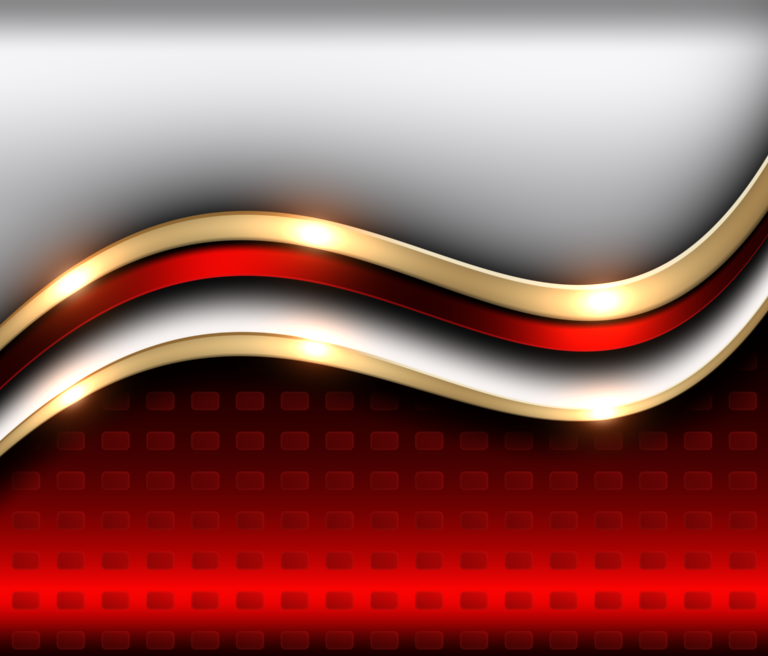
Write a Shadertoy shader that draws this background.

```glsl
const vec3 GOLD_DARK = vec3(0.40, 0.28, 0.13);
const vec3 GOLD_LIGHT = vec3(0.90, 0.78, 0.54);
const vec3 CREAM = vec3(1.0, 0.96, 0.84);
const vec3 EMBER = vec3(0.75, 0.30, 0.06);

// Height of the topmost ribbon edge across the canvas
float wave(float x) {
    return 0.5046 + x * (1.0965 + x * (-1.5854 + x * (-1.0081 + x * 1.7561)));
}

float waveSlope(float x) {
    return 1.0965 + x * (-3.1708 + x * (-3.0243 + x * 7.0244));
}

float bell(float x, float center, float width) {
    float k = (x - center) / width;
    return exp(-k * k);
}

float cover(float d, float soft) {
    return smoothstep(-soft, soft, d);
}

float roundBox(vec2 p, vec2 halfSize, float radius) {
    vec2 q = abs(p) - halfSize + radius;
    return length(max(q, 0.0)) + min(max(q.x, q.y), 0.0) - radius;
}

// Pale metal with a bright horizontal band and a shadow above the ribbon
vec3 silverSky(float y, float above) {
    float band = mix(0.98, 0.54, smoothstep(0.915, 1.0, y));
    band *= mix(0.80, 1.0, smoothstep(0.68, 0.90, y));
    float shadow = 0.82 * exp(-max(above, 0.0) / 0.068);
    return vec3(0.99, 0.99, 1.0) * band * (1.0 - shadow);
}

// Red field with a grid of softly bevelled tiles
vec3 tiledField(vec2 p, float aspect, float below, float px) {
    float light = exp(-max(p.y - 0.104, 0.0) / 0.15);
    light *= mix(0.08, 1.0, smoothstep(-0.008, 0.098, p.y));
    vec3 color = vec3(0.97, 0.012, 0.008) * light;

    vec2 pitch = vec2(0.0683, 0.0608);
    vec2 cell = fract((vec2(p.x * aspect, p.y) - vec2(0.0396, 0.0240)) / pitch + 0.5) - 0.5;
    vec2 q = cell * pitch;
    float tile = 1.0 - cover(roundBox(q, vec2(0.0215, 0.0140), 0.007), px);
    float core = 1.0 - cover(roundBox(q, vec2(0.0195, 0.0120), 0.006), px * 1.5);
    float bevel = 0.5 + 11.0 * (q.x * 0.7 + q.y);
    vec3 face = mix(color, vec3(0.48, 0.035, 0.03), 0.42) * (0.76 + 0.40 * bevel);
    face += vec3(0.06, 0.02, 0.015) * (1.0 - core);
    color = mix(color, face, tile * smoothstep(0.012, 0.032, below));
    return color * mix(0.12, 1.0, smoothstep(0.005, 0.075, below));
}

// Polished gold; t runs from the upper rim to the lower one
vec3 gold(float x, float t, float px) {
    float sheen = bell(x, 0.09, 0.075) + bell(x, 0.42, 0.12) + bell(x, 0.785, 0.12);
    sheen += 0.35 * bell(x, 0.25, 0.12);
    vec3 color = mix(GOLD_DARK, GOLD_LIGHT, clamp(0.34 + 0.66 * sheen, 0.0, 1.0));
    color *= 0.88 + 0.22 * sin(3.1416 * clamp(t, 0.0, 1.0));
    vec3 rim = mix(GOLD_DARK * 1.3, CREAM, smoothstep(0.32, 0.56, x));
    color = mix(color, rim, 0.85 * (1.0 - cover(t - 0.13, px)));
    return color * mix(1.0, 0.62, smoothstep(0.84, 1.0, t));
}

// Red ribbon with two lit stretches and a thin bright lower rim
vec3 redRibbon(float x, float t) {
    float lit = bell(x, 0.29, 0.125) + bell(x, 0.775, 0.115);
    vec3 color = vec3(0.93, 0.03, 0.015) * (0.13 + 0.87 * lit);
    color *= smoothstep(0.02, 0.36, t);
    float rim = smoothstep(0.91, 0.97, t);
    return mix(color, vec3(0.86, 0.06, 0.07) * (0.55 + 0.45 * lit), rim);
}

vec3 silverRibbon(float t) {
    float k = clamp(t, 0.0, 1.0);
    return vec3(1.0, 0.98, 0.97) * (0.04 + 0.94 * smoothstep(0.0, 0.96, k));
}

// Warm halo around a white glint lying along the ribbon
vec3 glint(vec2 d, float slope, float size) {
    vec2 along = normalize(vec2(1.0, slope));
    vec2 q = vec2(dot(d, along), dot(d, vec2(-along.y, along.x))) / size;
    float halo = exp(-dot(q * vec2(0.6, 1.2), q));
    float core = exp(-dot(q * vec2(4.0, 9.0), q));
    return EMBER * halo * 0.55 + CREAM * core * 0.65;
}

void mainImage(out vec4 fragColor, in vec2 fragCoord) {
    vec2 p = fragCoord / iResolution.xy;
    float aspect = iResolution.x / iResolution.y;
    float slope = waveSlope(p.x) / aspect;
    float stretch = sqrt(1.0 + slope * slope);
    float px = 1.0 / iResolution.y;
    float soft = px * stretch;
    float depth = wave(p.x) - p.y;

    // Ribbon edges, as depths below the wave
    float flare = pow(p.x, 8.0);
    float goldEnd = 0.040 + 0.015 * p.x + 0.030 * flare;
    float redEnd = 0.099 + 0.023 * flare;
    float silverEnd = 0.177 + 0.009 * sin(3.1416 * p.x) + 0.035 * flare;
    float trimWidth = 0.027 + 0.010 * cos(5.5 * (p.x - 0.33)) + 0.008 * flare;
    float trimEnd = silverEnd + trimWidth;

    // Layers from top to bottom
    vec3 color = silverSky(p.y, -depth / stretch);
    color = mix(color, gold(p.x, depth / goldEnd, soft / goldEnd), cover(depth, soft));
    float redT = (depth - goldEnd) / (redEnd - goldEnd);
    color = mix(color, redRibbon(p.x, redT), cover(depth - goldEnd, soft));
    float silverT = (depth - redEnd) / (silverEnd - redEnd);
    color = mix(color, silverRibbon(silverT), cover(depth - redEnd, soft));
    float trimT = (depth - silverEnd) / trimWidth;
    color = mix(color, gold(p.x, trimT, soft / trimWidth), cover(depth - silverEnd, soft));
    vec3 field = tiledField(p, aspect, (depth - trimEnd) / stretch, px);
    color = mix(color, field, cover(depth - trimEnd, soft));

    // Three glints on each gold band
    for (int i = 0; i < 3; i++) {
        float x = 0.095 + 0.315 * float(i) + 0.03 * float(i * (i - 1));
        float y = wave(x);
        float tilt = waveSlope(x) / aspect;
        vec2 scale = vec2(aspect, 1.0);
        color += glint((p - vec2(x, y - 0.026)) * scale, tilt, 0.062);
        color += glint((p - vec2(x, y - 0.197)) * scale, tilt, 0.046);
    }
    fragColor = vec4(clamp(color, 0.0, 1.0), 1.0);
}
```
